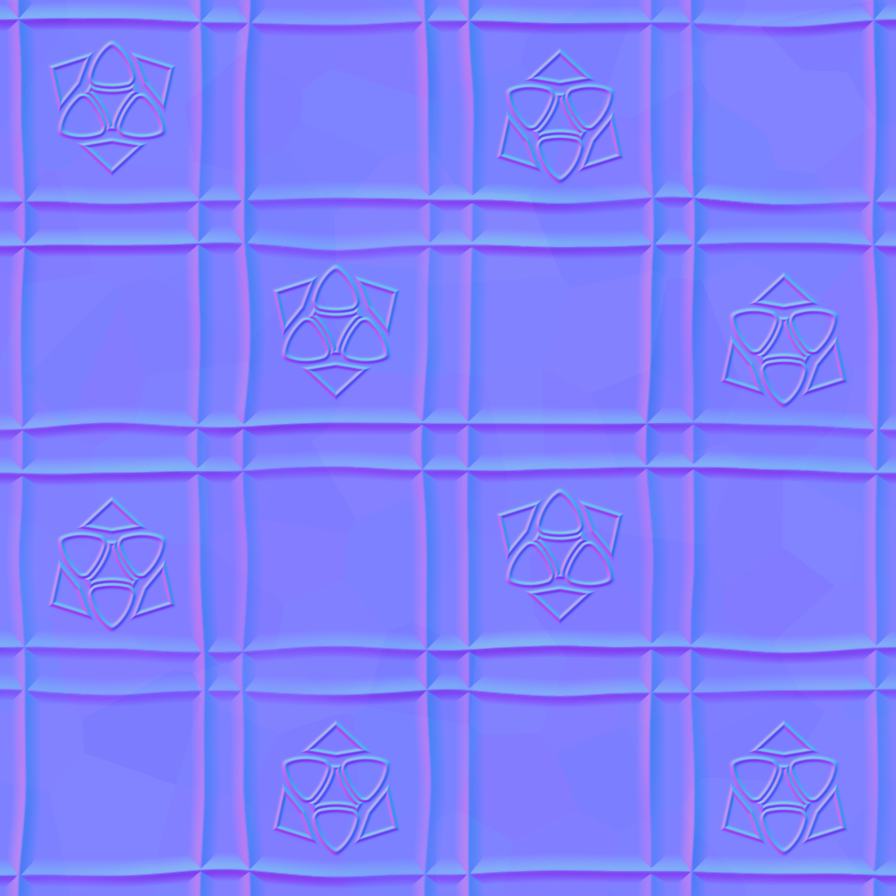
Reproduce this texture map procedurally as a WebGL 2 fragment shader.

```glsl
#version 300 es
precision highp float;

uniform vec2 u_resolution;
out vec4 fragColor;

float hash(vec2 p) {
    return fract(sin(dot(p, vec2(127.1, 311.7))) * 43758.5453);
}

// Noise along one line, wrapping every eight steps
float lineNoise(float t, float seed) {
    float i = floor(t), f = fract(t);
    f = f * f * (3.0 - 2.0 * f);
    return mix(hash(vec2(mod(i, 8.0), seed)), hash(vec2(mod(i + 1.0, 8.0), seed)), f);
}

// Two wavering grooves per cell; widths are those before and after the line
float groove(float across, float along, vec2 widths, float seed) {
    float side = step(0.5, fract(across));
    float id = seed + mod(floor(across), 4.0) * 2.0 + side;
    float wobble = (lineNoise(along * 2.0, id) - 0.5) * 0.04
                 + (lineNoise(along * 4.0, id + 20.0) - 0.5) * 0.008;
    float d = fract(across) - 0.1 - 0.8 * side - wobble;
    float reach = d < 0.0 ? widths.x : widths.y;
    float depth = 0.011 + 0.011 * lineNoise(along * 2.0 + 0.5, id + 40.0);
    float fall = max(1.0 - sqrt(d * d + 0.00002) / reach, 0.0);
    return -depth * fall * fall;
}

// Outline of three petals, three kites and a curved triangle
float emblemLine(vec2 q) {
    float a = mod(atan(q.x, q.y) + 1.0472, 2.0944) - 1.0472;
    vec2 s = length(q) * vec2(abs(sin(a)), cos(a));

    float x = sqrt(s.x * s.x + 0.0002);
    vec2 arcs = vec2(length(vec2(x, s.y) - vec2(-0.159, 0.065)) - 0.26,
                     length(s - vec2(0.0, 0.385)) - 0.3125) + 0.03;
    float petal = length(max(arcs, 0.0)) + min(max(arcs.x, arcs.y), 0.0) - 0.03;

    float v = dot(s, vec2(0.866, 0.5));
    float u = abs(dot(s, vec2(-0.5, 0.866)));
    float kite = max(0.675 * u + 0.737 * v - 0.2266, 0.164 * u - 0.986 * v + 0.169);
    float center = max(0.024 - petal, v - 0.115);
    return min(abs(petal), min(abs(kite), abs(center)));
}

float height(vec2 p) {
    float h = min(groove(p.x, p.y, vec2(0.06, 0.072), 3.0),
                  groove(p.y, p.x, vec2(0.052, 0.078), 11.0));

    // Emblems on alternate tiles, some turned over
    vec2 id = mod(floor(p), 4.0);
    if (mod(id.x + id.y, 2.0) > 0.5) {
        vec2 q = fract(p) - 0.5;
        bool upright = id.x + id.y == 3.0 && id.x < 2.5;
        if (!upright) q.y = -q.y;
        float d = emblemLine(q - vec2(0.0, 0.042)) / 0.0085;
        h -= 0.0075 * exp(-d * d);
    }
    return h;
}

// Faint tilt of broad flat facets
vec2 facetTilt(vec2 p) {
    vec2 base = floor(p), tilt = vec2(0.0);
    float nearest = 9.0;
    for (int j = -1; j <= 1; j++) {
        for (int i = -1; i <= 1; i++) {
            vec2 cell = base + vec2(i, j);
            vec2 key = mod(cell, 10.0);
            vec2 site = cell + vec2(hash(key), hash(key + 17.0));
            float d = length(p - site);
            if (d < nearest) {
                nearest = d;
                tilt = vec2(hash(key + 31.0), hash(key + 47.0)) - 0.5;
            }
        }
    }
    return tilt * 0.07;
}

void main() {
    vec2 uv = gl_FragCoord.xy / u_resolution;
    vec2 p = uv * 4.0;

    // Surface slope, with green pointing down
    vec2 e = vec2(0.004, 0.0);
    vec2 slope = vec2(height(p - e.xy) - height(p + e.xy),
                      height(p + e.yx) - height(p - e.yx)) / (2.0 * e.x);
    slope += facetTilt(uv * 10.0);

    vec3 normal = normalize(vec3(slope, 1.0));
    fragColor = vec4(normal * 0.5 + 0.5, 1.0);
}
```
